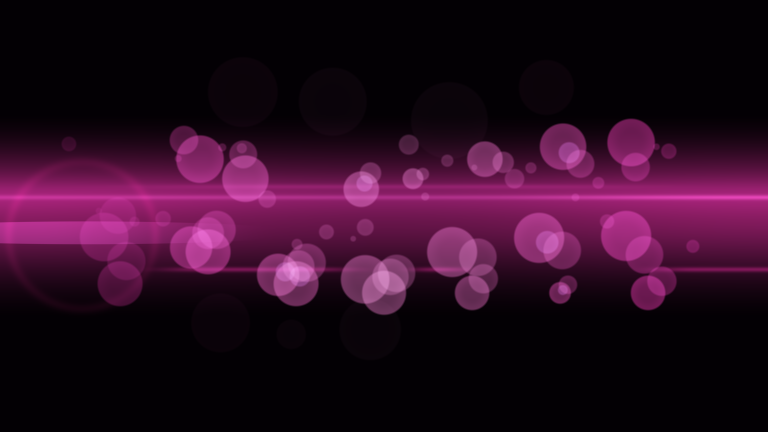
A WebGL 2 fragment shader for this background:

```glsl
#version 300 es
precision highp float;
// Magenta light band on black, crossed by thin flares and strewn with bokeh.
// The band is a lopsided Gaussian; discs follow gently bent rows, each with a
// smaller companion, and hashed dust fills the gaps. Units: canvas heights.

uniform vec2 u_resolution;
out vec4 fragColor;

const vec3 NIGHT   = vec3(0.012, 0.0, 0.014);
const vec3 MAGENTA = vec3(0.60, 0.125, 0.42);
const vec3 HOT     = vec3(0.52, 0.09, 0.37);
const vec3 PALE    = vec3(0.47, 0.24, 0.40);
const vec3 VIOLET  = vec3(0.42, 0.20, 0.46);

float hash(float n) { return fract(sin(n * 127.1 + 3.7) * 43758.5453); }

float gauss(float d, float width) { return exp(-0.5 * d * d / (width * width)); }

vec3 screenBlend(vec3 base, vec3 light) { return base + light * (1.0 - base); }

// Soft-edged disc, slightly brighter towards its rim
float disc(vec2 p, vec2 center, float radius) {
    float d = length(p - center);
    float body = 1.0 - smoothstep(radius - 0.003, radius + 0.003, d);
    return body * (0.86 + 0.14 * smoothstep(0.4, 1.0, d / radius));
}

// Paler near the middle, dimmer to the far left
vec3 discTint(float x) {
    vec3 tint = mix(HOT, PALE, gauss(x - 0.92, 0.32));
    return tint * mix(0.5, 1.0, smoothstep(0.22, 0.5, x));
}

// Seven discs on a bent row.
// bend: center, sharpness, height; size: radius, dip, dip center;
// partner: first angle, turn per disc, relative size
vec3 bokehRow(vec3 col, vec2 p, vec2 start, float pitch, float sway,
              vec3 bend, vec3 size, vec3 partner) {
    for (int k = 0; k < 7; k++) {
        float i = float(k);
        float bendOffset = i - bend.x;
        float dipOffset = i - size.z;
        vec2 center = start + vec2(pitch * i, 0.0);
        center.x -= sway * sin(2.2 * i) * exp(-0.6 * i);
        center.y += bend.z * exp(-bend.y * bendOffset * bendOffset);
        float radius = size.x - size.y * exp(-0.8 * dipOffset * dipOffset);
        float angle = partner.x + partner.y * i;
        vec2 beside = center + radius * 1.05 * vec2(cos(angle), sin(angle));
        vec3 tint = discTint(center.x);
        col = screenBlend(col, tint * 0.85 * disc(p, center, radius));
        col = screenBlend(col, tint * 0.6 * disc(p, beside, radius * partner.z));
        // Small violet glint on every third disc
        float glint = step(1.5, mod(i, 3.0)) * disc(p, center + 0.35 * (beside - center), radius * 0.45);
        col = screenBlend(col, VIOLET * 0.7 * glint);
    }
    return col;
}

// Hashed discs inside a box; sizes: smallest and largest radius
vec3 scatter(vec3 col, vec2 p, vec2 low, vec2 high, vec2 sizes, float count, float strength, float seed) {
    for (float i = 0.0; i < count; i++) {
        float n = seed + i * 3.0;
        vec2 center = mix(low, high, vec2((i + hash(n)) / count, hash(n + 1.0)));
        float radius = mix(sizes.x, sizes.y, hash(n + 2.0));
        col = screenBlend(col, discTint(center.x) * strength * disc(p, center, radius));
    }
    return col;
}

// Horizontal light line, alive between two x positions
float flare(vec2 p, float y, float width, vec2 span, float fade) {
    float along = smoothstep(span.x - fade, span.x + fade, p.x)
                * (1.0 - smoothstep(span.y - fade, span.y + fade, p.x));
    return gauss(p.y - y, width) * along;
}

// Main band: steeper above its crest than below
vec3 lightBand(vec2 p) {
    float d = p.y - 0.525;
    float glow = max(gauss(d, d > 0.0 ? 0.088 : 0.108) - 0.06, 0.0);
    return NIGHT + MAGENTA * glow * (0.84 + 0.1 * cos(p.x * 3.5));
}

void main() {
    vec2 p = gl_FragCoord.xy / u_resolution.y;
    vec3 col = lightBand(p);

    // Flares: crest line with halo, faint upper line, broken lower line
    vec2 everywhere = vec2(-1.0, 3.0);
    float crest = 0.55 + 0.45 * smoothstep(1.1, 1.7, p.x);
    col += vec3(0.25, 0.13, 0.24) * crest * flare(p, 0.543, 0.004, everywhere, 0.1);
    col += vec3(0.12, 0.03, 0.10) * flare(p, 0.548, 0.025, everywhere, 0.1);
    col += vec3(0.10, 0.03, 0.08) * flare(p, 0.568, 0.004, vec2(0.4, 1.4), 0.3);
    float lower = flare(p, 0.376, 0.004, vec2(0.4, 0.8), 0.1)
                + flare(p, 0.376, 0.004, vec2(0.96, 1.07), 0.05)
                + flare(p, 0.376, 0.004, vec2(1.53, 2.5), 0.08);
    col += vec3(0.30, 0.05, 0.20) * lower;

    // Tapered blade and thin ring at the left
    float blade = length((p - vec2(0.2, 0.461)) / vec2(0.5, 0.027));
    float bladeMask = (1.0 - smoothstep(0.92, 1.04, blade)) * (1.0 - smoothstep(0.1, 0.65, p.x));
    col += vec3(0.22, 0.09, 0.21) * bladeMask;
    col += vec3(0.07, 0.01, 0.04) * gauss(length(p - vec2(0.19, 0.455)) - 0.17, 0.008);

    // Large ghosts above and below, then the rows, then small dust
    col = scatter(col, p, vec2(0.5, 0.72), vec2(1.3, 0.8), vec2(0.06, 0.095), 4.0, 0.07, 11.0);
    col = scatter(col, p, vec2(0.35, 0.22), vec2(1.0, 0.3), vec2(0.03, 0.08), 3.0, 0.06, 41.0);
    col = bokehRow(col, p, vec2(0.463, 0.672), 0.1667, 0.139,
                   vec3(2.0, 0.25, -0.11), vec3(0.055, 0.031, 3.0), vec3(2.27, -0.61, 0.6));
    col = bokehRow(col, p, vec2(0.241, 0.454), 0.2014, 0.0,
                   vec3(2.6, 0.55, -0.11), vec3(0.058, 0.011, 1.5), vec3(1.0, -0.3, 0.75));
    col = bokehRow(col, p, vec2(0.278, 0.322), 0.2037, 0.0,
                   vec3(1.0, 1.5, 0.095), vec3(0.052, 0.027, 5.0), vec3(1.3, -0.1, 0.85));
    col = scatter(col, p, vec2(0.15, 0.42), vec2(1.65, 0.67), vec2(0.006, 0.023), 24.0, 0.5, 73.0);

    fragColor = vec4(col, 1.0);
}
```
